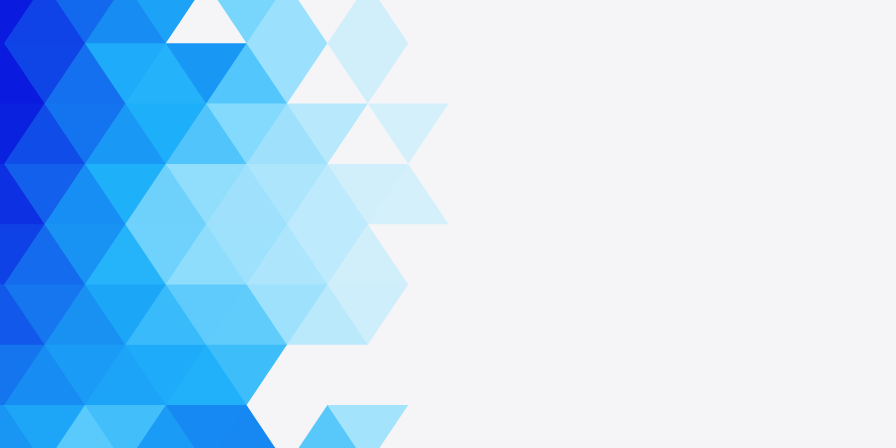
Write a WebGL 1 fragment shader that draws this background.

```glsl
precision highp float;

uniform vec2 u_resolution;

// Lattice, in units of the canvas height
const float HALF_BASE = 0.0902;
const float ROW_HEIGHT = 0.1346;
const vec2 LATTICE_ORIGIN = vec2(0.0091, -0.038);
const float LAST_ROW = 7.0;
const float LAST_COLUMN = 9.0;

// Tone ramp, from the dense left side to the fading right side
const vec3 PAPER = vec3(0.961, 0.961, 0.969);
const vec3 DEEP = vec3(0.04, 0.10, 0.875);
const vec3 ROYAL = vec3(0.07, 0.35, 0.92);
const vec3 AZURE = vec3(0.09, 0.55, 0.95);
const vec3 SKY = vec3(0.12, 0.69, 0.98);
const vec3 LIGHT = vec3(0.50, 0.85, 0.99);
const vec3 PALE = vec3(0.68, 0.90, 0.99);
const vec3 FAINT = vec3(0.83, 0.94, 0.985);

const float BOTTOM_TONE = 2.3;
const float END_TONE = 5.9;
const int SAMPLES = 4;

vec3 ramp(float tone) {
  vec3 color = mix(DEEP, ROYAL, clamp(tone, 0.0, 1.0));
  color = mix(color, AZURE, clamp(tone - 1.0, 0.0, 1.0));
  color = mix(color, SKY, clamp(tone - 2.0, 0.0, 1.0));
  color = mix(color, LIGHT, clamp(tone - 3.0, 0.0, 1.0));
  color = mix(color, PALE, clamp(tone - 4.0, 0.0, 1.0));
  return mix(color, FAINT, clamp(tone - 5.0, 0.0, 1.0));
}

// Column and row of the triangle under a point
vec2 triangleCell(vec2 p) {
  vec2 q = (vec2(p.x, 1.0 - p.y) - LATTICE_ORIGIN) / vec2(HALF_BASE, ROW_HEIGHT);
  vec2 cell = floor(q);
  vec2 f = q - cell;
  float pointsUp = mod(cell.x + cell.y, 2.0);
  float edge = mix(1.0 - f.y, f.y, pointsUp);
  cell.x = max(cell.x + step(edge, f.x), 0.0);
  return cell;
}

// Soft local change of tone
float accent(vec2 cell, vec2 center, vec2 size) {
  vec2 d = (cell - center) / size;
  return exp(-dot(d, d));
}

float cellTone(vec2 cell) {
  float start = BOTTOM_TONE * pow(max(cell.y, 0.0) / LAST_ROW, 2.5);
  float tone = mix(start, END_TONE, cell.x / LAST_COLUMN);
  tone += 1.2 * accent(cell, vec2(4.2, 3.4), vec2(2.6, 1.1));
  tone -= 2.8 * accent(cell, vec2(6.2, 7.0), vec2(2.9, 1.05));
  tone += 1.0 * accent(cell, vec2(3.3, 1.1), vec2(0.9, 0.6));
  tone -= 1.1 * accent(cell, vec2(5.2, 1.0), vec2(0.8, 0.5));
  tone += 1.0 * accent(cell, vec2(2.4, 7.0), vec2(1.0, 0.5));
  tone -= 0.6 * accent(cell, vec2(6.0, 5.0), vec2(0.8, 0.5));
  return tone;
}

// One when the cell lies in a block of the lattice
float block(vec2 cell, vec2 center, vec2 halfSize) {
  vec2 inside = step(abs(cell - center), halfSize);
  return inside.x * inside.y;
}

float coverage(vec2 cell) {
  // Right border, one column wider in the third and fourth rows
  float last = LAST_COLUMN + step(abs(cell.y - 2.5), 0.6);
  float filled = step(cell.x, last + 0.5);
  // Openings
  float gaps = block(cell, vec2(5.0, 0.0), vec2(0.4));
  gaps += block(cell, vec2(8.0, 0.5), vec2(0.4, 0.6));
  gaps += block(cell, vec2(9.0, 2.0), vec2(0.4));
  gaps += block(cell, vec2(8.5, 6.0), vec2(1.6, 0.4));
  gaps += block(cell, vec2(7.0, 7.0), vec2(0.4));
  return filled * (1.0 - min(gaps, 1.0));
}

vec3 mosaic(vec2 p) {
  vec2 cell = triangleCell(p);
  return mix(PAPER, ramp(cellTone(cell)), coverage(cell));
}

void main() {
  // Average a grid of samples to smooth the edges
  vec3 sum = vec3(0.0);
  for (int j = 0; j < SAMPLES; j++) {
    for (int i = 0; i < SAMPLES; i++) {
      vec2 offset = (vec2(float(i), float(j)) + 0.5) / float(SAMPLES) - 0.5;
      sum += mosaic((gl_FragCoord.xy + offset) / u_resolution.y);
    }
  }
  gl_FragColor = vec4(sum / float(SAMPLES * SAMPLES), 1.0);
}
```
